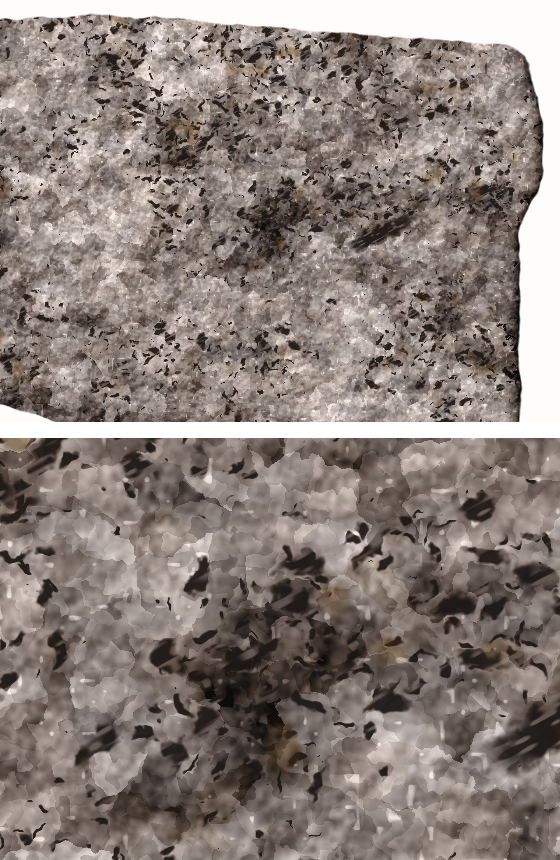
Top, the full canvas; bottom, a detail of the centre.
Reproduce this texture procedurally as a Shadertoy shader.

```glsl
// A rough block of granite on a white ground: faceted pale feldspar and grey quartz,
// lit from the upper left by the slope of a noise relief, with clustered dark mica
// flakes scattered over jittered grids. The outline is a smooth blend of edge curves.

const vec3 BACKGROUND = vec3(1.0, 0.99, 0.99);
const vec3 WARM_TINT = vec3(0.0, 0.062, 0.108);
const vec3 COOL_TINT = vec3(0.0, 0.036, 0.045);
const vec3 RUST = vec3(0.40, 0.27, 0.13);
const vec2 TO_LIGHT = vec2(-0.5, 0.85);

vec2 hash2(vec2 p) {
    vec3 q = fract(p.xyx * vec3(0.1031, 0.1030, 0.0973));
    q += dot(q, q.yzx + 33.33);
    return fract((q.xx + q.yz) * q.zy);
}

float noise(vec2 p) {
    vec2 i = floor(p), f = fract(p);
    f = f * f * (3.0 - 2.0 * f);
    float low = mix(hash2(i).x, hash2(i + vec2(1, 0)).x, f.x);
    float high = mix(hash2(i + vec2(0, 1)).x, hash2(i + vec2(1, 1)).x, f.x);
    return mix(low, high, f.y);
}

vec2 rotate(vec2 p, float angle) {
    float c = cos(angle), s = sin(angle);
    return vec2(c * p.x + s * p.y, c * p.y - s * p.x);
}

float fbm(vec2 p, int octaves) {
    float sum = 0.0, weight = 0.5;
    for (int i = 0; i < octaves; i++) {
        sum += weight * noise(p);
        p = rotate(p, 0.6) * 2.03 + 17.3;
        weight *= 0.5;
    }
    return sum / (1.0 - 2.0 * weight * 0.5);
}

// Crystal cells: x is the tone of the cell with its tilted facet, y its tint
vec2 crystals(vec2 p) {
    vec2 base = floor(p), result = vec2(0.0);
    float nearest = 9.0;
    for (int k = 0; k < 9; k++) {
        vec2 id = base + vec2(k % 3, k / 3) - 1.0;
        vec2 offset = p - id - hash2(id);
        float d = dot(offset, offset);
        if (d < nearest) {
            nearest = d;
            vec2 r = hash2(id + 91.7);
            result = vec2(r.x - 0.5 + dot(offset, hash2(id + 37.1) - 0.5), r.y);
        }
    }
    return result;
}

float flake(vec2 p, float angle, vec2 size) {
    return 1.0 - smoothstep(0.7, 1.25, length(rotate(p, angle) / size));
}

// Mica on a jittered grid; flakes grow where the density is high
float flakes(vec2 p, float density, float seed) {
    vec2 base = floor(p);
    float cover = 0.0;
    for (int k = 0; k < 9; k++) {
        vec2 id = base + vec2(k % 3, k / 3) - 1.0;
        vec2 r = hash2(id + seed), shape = hash2(id + seed + 53.9);
        float grow = clamp((density - r.x) * 4.0, 0.0, 1.0);
        vec2 size = vec2(0.28 + 0.32 * shape.x, 0.11 + 0.17 * shape.y) * grow + 0.001;
        vec2 centre = id + hash2(id + seed + 11.3);
        cover = max(cover, flake(p - centre, 0.5 + 2.8 * (r.y - 0.5), size));
    }
    return cover;
}

float blob(vec2 p, vec2 centre, vec2 size) {
    vec2 q = (p - centre) / size;
    return exp(-dot(q, q));
}

float smoothMin(float a, float b, float k) {
    float h = max(k - abs(a - b), 0.0) / k;
    return min(a, b) - h * h * k * 0.25;
}

// Inside distances: x to the whole outline, y to the right side
vec2 outline(vec2 p) {
    float rough = 0.016 * (fbm(p * 22.0, 3) - 0.5);
    float top = min(0.953 + 0.07 * p.x, 0.985 - 0.077 * p.x) - p.y;
    float right = 1.232 + 0.055 * smoothstep(0.44, 0.6, p.y)
                - 0.035 * smoothstep(0.68, 0.88, p.y) - p.x;
    float foot = p.y - 0.045 + 0.36 * p.x;
    return vec2(min(smoothMin(top, right, 0.07), foot), right) + rough;
}

// Broad light: a broken ledge across the middle and a shaded lower left foot
float broadLight(vec2 p) {
    float ledge = p.y - 0.585 - 0.035 * (fbm(p.xx * vec2(9.0, 0.0), 3) - 0.5);
    float span = smoothstep(0.25, 0.38, p.x) * (1.0 - smoothstep(0.75, 0.95, p.x));
    float crest = exp(-pow(ledge / 0.014, 2.0));
    float shade = smoothstep(0.0, 0.015, ledge) * exp(-max(ledge, 0.0) / 0.04);
    float foot = smoothstep(0.0, 0.03, 0.14 - 0.3 * p.x - p.y);
    return span * (0.10 * crest - 0.13 * shade) - 0.12 * foot
         + 0.5 * (fbm(p * 4.5 + 3.1, 3) - 0.5);
}

vec3 granite(vec2 p, float rim) {
    vec2 jag = vec2(fbm(p * 75.0, 3), fbm(p * 75.0 + 41.0, 3)) - 0.5;
    vec2 bent = p + 0.02 * jag;

    // Pale minerals and relief
    vec2 coarse = crystals(bent * 26.0), fine = crystals(bent * 75.0 + 7.0);
    float slope = fbm(p * 13.0, 5) - fbm((p + 0.006 * TO_LIGHT) * 13.0, 5);
    float tone = 0.635 + 0.22 * coarse.x + 0.17 * fine.x + 1.9 * slope + broadLight(p);
    tone += 0.22 * (noise(p * 190.0) - 0.5) * noise(p * 30.0);
    tone += 0.25 * smoothstep(0.88, 0.97, noise(p * 120.0));

    // Dark mica, gathered in clusters
    float cluster = 0.30 + 1.3 * (fbm(p * 8.0 + 5.7, 3) - 0.5)
        + 0.25 * blob(p, vec2(0.64, 0.50), vec2(0.13, 0.08))
        + 0.20 * blob(p, vec2(0.35, 0.73), vec2(0.12, 0.09));
    float mica = max(flakes(bent * 27.0, cluster + 0.12, 3.0),
                     flakes(bent * 58.0, cluster + 0.06, 71.0));
    mica = max(mica, flake(bent - vec2(0.90, 0.445), 0.45, vec2(0.085, 0.02)));
    float sheen = smoothstep(0.55, 0.9, noise(rotate(p, 0.5) * vec2(70.0, 260.0)));
    tone -= 0.20 * smoothstep(0.35, 0.75, cluster);
    tone = mix(tone, 0.11 + 0.28 * sheen, 0.93 * mica);
    tone = clamp(tone - 0.5 * exp(-max(rim, 0.0) / 0.016), 0.05, 0.97);

    // Warm feldspar, cool quartz and small rust stains
    vec3 tint = mix(COOL_TINT, WARM_TINT, mix(coarse.y, fbm(p * 11.0, 3), 0.5));
    vec3 colour = tone - tint * min(1.0, tone * 3.5);
    float stain = smoothstep(0.76, 0.88, noise(p * 24.0 + 8.0)) * smoothstep(0.2, 0.6, cluster);
    return mix(colour, RUST * (0.5 + tone), 0.4 * stain);
}

void mainImage(out vec4 fragColor, in vec2 fragCoord) {
    vec2 p = fragCoord / iResolution.y;
    float soft = 1.2 / iResolution.y;
    vec2 edge = outline(p);
    float inside = smoothstep(-soft, soft, edge.x);
    fragColor = vec4(mix(BACKGROUND, granite(p, edge.y), inside), 1.0);
}
```
